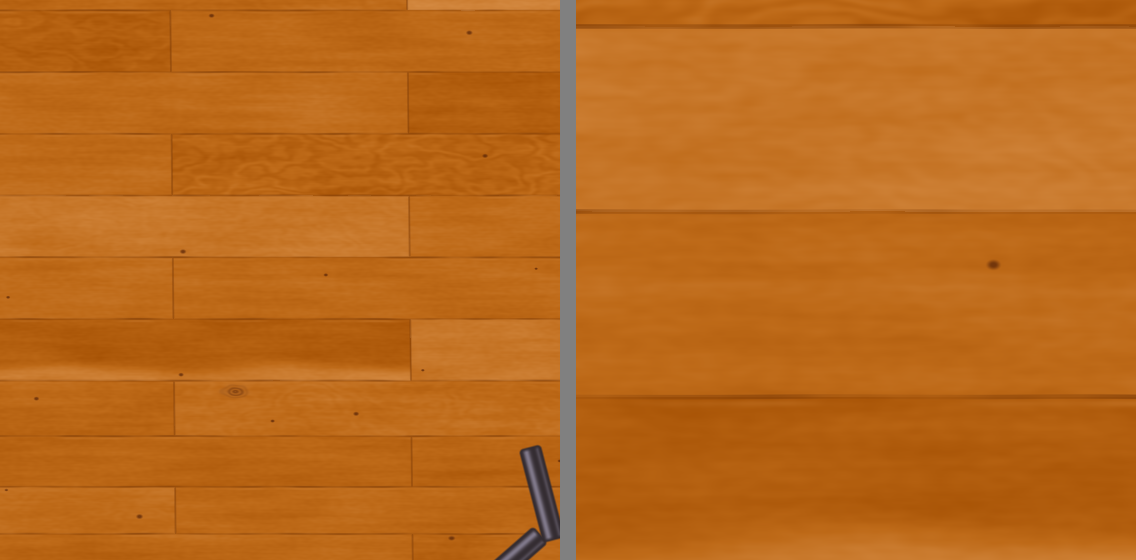
Left: the whole. Right: its middle third, enlarged.
A WebGL 2 fragment shader for this texture:

```glsl
#version 300 es
precision highp float;
uniform vec2 u_resolution;
out vec4 fragColor;

const vec3 WOOD_MID = vec3(0.745, 0.415, 0.095);
const vec3 WOOD_DARK = vec3(0.685, 0.355, 0.045);
const vec3 WOOD_LIGHT = vec3(0.79, 0.48, 0.18);
const vec3 SEAM_COLOR = vec3(0.50, 0.24, 0.03);
const vec3 KNOT_COLOR = vec3(0.36, 0.15, 0.03);
const vec3 METAL_DARK = vec3(0.20, 0.17, 0.19);
const vec3 METAL_SHEEN = vec3(0.50, 0.47, 0.54);
const float FIRST_SEAM = 0.0185;     // depth of the first seam below the top
const float BOARD_HEIGHT = 0.1102;
const float SHRINK_START = 0.680;    // boards get narrower below this depth
const float JOINT_ODD = 0.304;
const float JOINT_EVEN = 0.727;
const float JOINT_DRIFT = 0.010;
const float SEAM_WIDTH = 0.0012;
const float KNOT_CELLS = 6.0;
const float KNOT_CHANCE = 0.42;
const float LEG_RADIUS = 0.0195;
const int LAST_ROW = 10;
const int SAPWOOD_ROW = 6;

// Tone and figure strength of the left and right board of each row
const vec2 BOARDS[22] = vec2[22](
  vec2(0.0, 0.3), vec2(1.4, 0.1), vec2(-0.6, 0.7), vec2(-0.05, 0.1),
  vec2(0.1, 0.1), vec2(-0.7, 0.2), vec2(0.1, 0.1), vec2(-0.35, 1.0),
  vec2(0.85, 0.3), vec2(0.2, 0.1), vec2(0.15, 0.1), vec2(0.0, 0.1),
  vec2(-0.8, 0.1), vec2(0.85, 0.2), vec2(-0.15, 0.2), vec2(0.2, 0.4),
  vec2(-0.25, 0.1), vec2(-0.2, 0.1), vec2(0.2, 0.2), vec2(0.0, 0.1),
  vec2(-0.1, 0.1), vec2(-0.25, 0.2));

vec2 hash2(vec2 p) {
  vec3 q = fract(p.xyx * vec3(0.1031, 0.1030, 0.0973));
  q += dot(q, q.yzx + 33.33);
  return fract((q.xx + q.yz) * q.zy);
}

float gradientDot(vec2 cell, vec2 offset) {
  float angle = 6.2832 * hash2(cell).x;
  return dot(vec2(cos(angle), sin(angle)), offset);
}

float gradientNoise(vec2 p) {
  vec2 i = floor(p), f = fract(p);
  vec2 w = f * f * f * (f * (f * 6.0 - 15.0) + 10.0);
  vec2 e = vec2(1.0, 0.0);
  return mix(mix(gradientDot(i, f), gradientDot(i + e, f - e), w.x),
             mix(gradientDot(i + e.yx, f - e.yx), gradientDot(i + 1.0, f - 1.0), w.x), w.y);
}

float fbm(vec2 p) {
  float sum = 0.0, amp = 1.0;
  for (int i = 0; i < 4; i++) {
    sum += amp * gradientNoise(p);
    p = p * 2.03 + 17.3;
    amp *= 0.5;
  }
  return sum;
}

vec3 woodColor(float tone) {
  return WOOD_MID + (tone < 0.0 ? (WOOD_MID - WOOD_DARK) : (WOOD_LIGHT - WOOD_MID)) * tone;
}

// Small dark specks scattered one per cell at most
float knots(vec2 p) {
  vec2 base = floor(p * KNOT_CELLS);
  float mask = 0.0;
  for (int k = 0; k < 9; k++) {
    vec2 cell = base + vec2(k % 3, k / 3) - 1.0;
    vec2 rnd = hash2(cell + 41.0), shape = hash2(cell + 83.0);
    vec2 d = (p - (cell + rnd) / KNOT_CELLS) * vec2(0.8, 1.1);
    float radius = mix(0.003, 0.007, shape.y);
    mask = max(mask, step(shape.x, KNOT_CHANCE) * (1.0 - smoothstep(0.2, 1.0, length(d) / radius)));
  }
  return mask;
}

vec3 drawLeg(vec3 color, vec2 p, vec2 a, vec2 b, float pixel) {
  vec2 axis = normalize(b - a), d = p - 0.5 * (a + b);
  vec2 q = vec2(dot(d, axis), dot(d, vec2(-axis.y, axis.x)));
  vec2 box = abs(q) - vec2(0.5 * length(b - a), LEG_RADIUS) + 0.007;
  float dist = length(max(box, 0.0)) + min(max(box.x, box.y), 0.0) - 0.007;
  float across = q.y / LEG_RADIUS;
  float sheen = exp(-pow((across + 0.4) / 0.3, 2.0)) + 0.4 * exp(-pow((across - 0.65) / 0.2, 2.0));
  vec3 metal = mix(METAL_DARK, METAL_SHEEN, sheen * smoothstep(0.0, 0.008, -dist));
  return mix(color, metal, 1.0 - smoothstep(-pixel, pixel + 0.001, dist));
}

void main() {
  vec2 p = gl_FragCoord.xy / u_resolution;
  float pixel = 1.0 / min(u_resolution.x, u_resolution.y);
  float depth = 1.0 - p.y + 0.0008 * gradientNoise(p * vec2(9.0, 3.0));

  // Rows, with alternating end joints
  float below = max(depth - SHRINK_START, 0.0);
  float rowPos = 1.0 + (min(depth, SHRINK_START) - FIRST_SEAM) / BOARD_HEIGHT + below * (9.6 + 5.0 * below);
  float height = below > 0.0 ? 1.0 / (9.6 + 10.0 * below) : BOARD_HEIGHT;
  int row = clamp(int(floor(rowPos)), 0, LAST_ROW);
  float v = fract(rowPos);
  float jointX = (row % 2 == 1 ? JOINT_ODD : JOINT_EVEN) + JOINT_DRIFT * depth;
  int side = p.x > jointX ? 1 : 0;
  vec2 board = BOARDS[row * 2 + side];
  vec2 local = p + hash2(vec2(row, side) + 5.0) * 20.0;

  // Clouds, long grain, fine pores and curled figure
  float cloud = fbm(local * vec2(5.0, 13.0));
  float grain = fbm(local * vec2(4.0, 65.0));
  float pores = gradientNoise(p * vec2(70.0, 190.0));
  float curl = sin(22.0 * fbm(local * vec2(5.0, 11.0)) + 60.0 * v * height);
  float tone = board.x - 0.08 + 0.55 * cloud + 0.5 * grain + 0.28 * pores + 0.32 * board.y * curl;
  if (row == SAPWOOD_ROW && side == 0)
    tone += 2.0 * smoothstep(0.68, 0.95, v + 0.12 * gradientNoise(p * vec2(5.0, 1.0)));
  vec3 color = woodColor(tone);

  // Knots, and one broad ringed eye
  color = mix(color, KNOT_COLOR, 0.75 * knots(p));
  float eye = length((p - vec2(0.42, 0.301)) * vec2(1.0, 2.0)) + 0.006 * gradientNoise(p * 60.0);
  color = mix(color, KNOT_COLOR, 0.55 * (1.0 - smoothstep(0.004, 0.034, eye)) * (0.7 + 0.3 * sin(eye * 600.0)));

  // Worn seams, with a pale lip under some of them
  float seamDist = min(v, 1.0 - v) * height, jointDist = abs(p.x - jointX);
  float wear = smoothstep(-0.35, 0.45, gradientNoise(vec2(p.x * 14.0, floor(rowPos + 0.5) * 7.3)));
  float lip = exp(-pow((v * height - 0.004) / 0.002, 2.0));
  color = mix(color, WOOD_LIGHT, 0.45 * lip * wear);
  float seam = 1.0 - smoothstep(SEAM_WIDTH - 0.5 * pixel, SEAM_WIDTH + pixel, seamDist);
  float joint = 1.0 - smoothstep(SEAM_WIDTH - 0.5 * pixel, SEAM_WIDTH + pixel, jointDist);
  color = mix(color, SEAM_COLOR, max(seam * mix(0.2, 0.65, wear), 0.5 * joint));

  // Metal legs in the lower right corner
  color = drawLeg(color, p, vec2(0.965, 0.045), vec2(0.885, -0.025), pixel);
  color = drawLeg(color, p, vec2(0.946, 0.201), vec2(0.989, 0.036), pixel);
  fragColor = vec4(clamp(color, 0.0, 1.0), 1.0);
}
```
